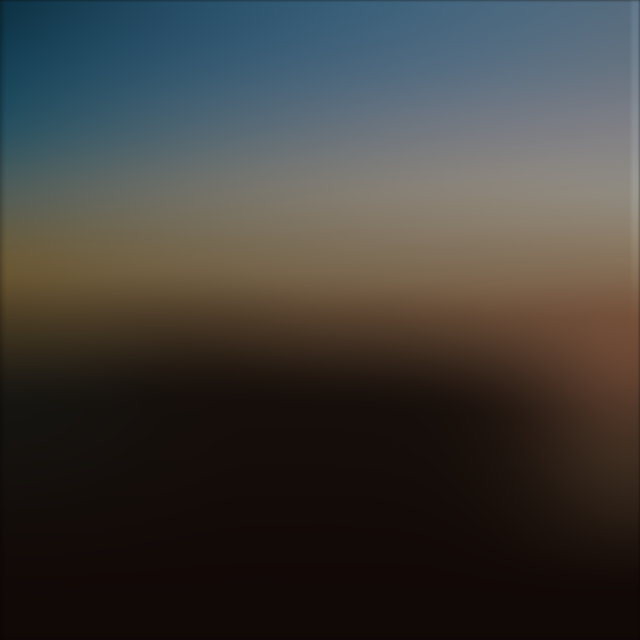
This background is drawn by a Shadertoy shader. Its source:

```glsl
// Blurred dusk sky fading through an amber horizon into dark ground, with a warm glow at the right.

const int STOPS = 6;

// Sine-free hash, 0 to 1
float hash21(vec2 p) {
    vec3 q = fract(vec3(p.xyx) * 0.1031);
    q += dot(q, q.yzx + 33.33);
    return fract((q.x + q.y) * q.z);
}

// Smooth value noise, 0 to 1
float valueNoise(vec2 p) {
    vec2 cell = floor(p);
    vec2 f = smoothstep(0.0, 1.0, fract(p));
    float low = mix(hash21(cell), hash21(cell + vec2(1, 0)), f.x);
    float high = mix(hash21(cell + vec2(0, 1)), hash21(cell + vec2(1, 1)), f.x);
    return mix(low, high, f.y);
}

// Catmull-Rom colour ramp over evenly spaced stops, t in 0..1
vec3 ramp(vec3 stops[STOPS], float t) {
    float s = clamp(t, 0.0, 1.0) * float(STOPS - 1);
    int i = min(int(s), STOPS - 2);
    float f = s - float(i);
    vec3 a = stops[max(i - 1, 0)];
    vec3 b = stops[i];
    vec3 c = stops[i + 1];
    vec3 d = stops[min(i + 2, STOPS - 1)];
    return b + 0.5 * f * (c - a + f * (2.0 * a - 5.0 * b + 4.0 * c - d
        + f * (3.0 * (b - c) + d - a)));
}

// Sky: three vertical ramps joined by a parabola across the width
vec3 skyColor(float x, float depth) {
    vec3 leftStops[STOPS] = vec3[STOPS](
        vec3(0.05, 0.19, 0.26), vec3(0.08, 0.25, 0.33), vec3(0.15, 0.31, 0.37),
        vec3(0.31, 0.36, 0.34), vec3(0.41, 0.35, 0.22), vec3(0.35, 0.28, 0.16));
    vec3 middleStops[STOPS] = vec3[STOPS](
        vec3(0.21, 0.36, 0.46), vec3(0.27, 0.39, 0.48), vec3(0.39, 0.44, 0.48),
        vec3(0.50, 0.48, 0.44), vec3(0.48, 0.42, 0.33), vec3(0.43, 0.33, 0.23));
    vec3 rightStops[STOPS] = vec3[STOPS](
        vec3(0.34, 0.42, 0.49), vec3(0.40, 0.45, 0.50), vec3(0.50, 0.50, 0.52),
        vec3(0.56, 0.54, 0.50), vec3(0.53, 0.45, 0.36), vec3(0.46, 0.32, 0.23));
    float t = depth / 0.5;
    return ramp(leftStops, t) * (1.0 - x) * (1.0 - 2.0 * x)
         + ramp(middleStops, t) * 4.0 * x * (1.0 - x)
         + ramp(rightStops, t) * x * (2.0 * x - 1.0);
}

// Ground: near-black brown, cooler at the upper left
vec3 groundColor(float x, float depth) {
    vec3 upper = mix(vec3(0.085, 0.08, 0.065), vec3(0.085, 0.055, 0.04), smoothstep(0.0, 0.4, x));
    vec3 lower = vec3(0.068, 0.035, 0.025);
    return mix(upper, lower, smoothstep(0.6, 0.95, depth));
}

// Warm light on the ground, strongest at the right side
vec3 sideGlow(float x, float depth) {
    float reach = (1.0 - x) / 0.175;
    vec3 rust = vec3(0.33, 0.21, 0.16);
    vec3 umber = vec3(0.14, 0.115, 0.08);
    vec3 tint = mix(rust, umber, smoothstep(0.49, 0.78, depth));
    return tint * exp(-reach * reach) * (1.0 - smoothstep(0.71, 0.94, depth));
}

// Height at which the ground begins to darken, measured from the top
float horizonDepth(float x) {
    float rise = (x - 0.3) / 0.17;
    return 0.422 - 0.015 * exp(-rise * rise) + 0.015 * smoothstep(0.55, 0.85, x);
}

// Thin pale strip at the right and faint dark borders
vec3 frameEdges(vec3 color, vec2 uv) {
    float strip = smoothstep(0.982, 0.991, uv.x) * smoothstep(0.45, 0.7, uv.y);
    color += vec3(0.045, 0.055, 0.06) * strip;
    vec2 nearLow = smoothstep(vec2(-0.012), vec2(0.012), uv);
    vec2 nearHigh = smoothstep(vec2(-0.004), vec2(0.005), 1.0 - uv);
    float inside = nearLow.x * nearLow.y * nearHigh.x * nearHigh.y;
    return color * mix(0.5, 1.0, inside);
}

void mainImage(out vec4 fragColor, in vec2 fragCoord) {
    vec2 uv = fragCoord / iResolution.xy;
    float depth = 1.0 - uv.y;

    // Sky dissolving into the lit ground
    vec3 ground = groundColor(uv.x, depth) + sideGlow(uv.x, depth);
    float horizon = horizonDepth(uv.x);
    float groundMix = smoothstep(horizon, horizon + 0.225, depth);
    vec3 color = mix(skyColor(uv.x, depth), ground, groundMix);

    // Barely visible streaks, tilted slightly upward to the right
    vec2 tilted = vec2(uv.x, uv.y - 0.12 * uv.x);
    float streak = valueNoise(tilted * vec2(9.0, 110.0)) - 0.5;
    color *= 1.0 + 0.007 * streak;

    fragColor = vec4(clamp(frameEdges(color, uv), 0.0, 1.0), 1.0);
}
```
